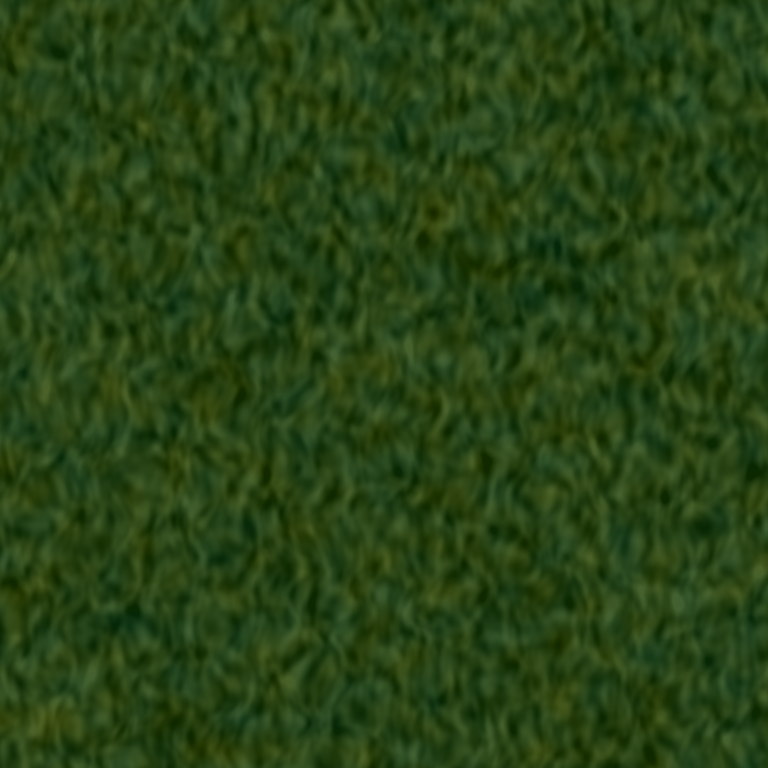
Give the GLSL for this texture, as a Shadertoy shader.

```glsl
// Dense short turf seen from above: soft, upright green flecks and dark gaps.
// Stretched gradient noise in two leaning layers gives the blades, and
// broad noise adds gentle drifts of brightness and hue.

vec2 randomDirection(vec2 cell) {
    vec3 h = fract(cell.xyx * vec3(0.1031, 0.1030, 0.0973));
    h += dot(h, h.yzx + 33.33);
    float angle = 6.28319 * fract((h.x + h.y) * h.z);
    return vec2(cos(angle), sin(angle));
}

float gradientNoise(vec2 p) {
    vec2 cell = floor(p), f = p - cell;
    vec2 blend = f * f * (3.0 - 2.0 * f);
    float sum = 0.0;
    for (int y = 0; y < 2; y++) {
        for (int x = 0; x < 2; x++) {
            vec2 corner = vec2(x, y);
            vec2 weight = mix(1.0 - blend, blend, corner);
            sum += weight.x * weight.y * dot(randomDirection(cell + corner), f - corner);
        }
    }
    return sum;
}

// Noise stretched along a direction tilted from the vertical
float bladeNoise(vec2 p, float tilt, vec2 frequency) {
    float c = cos(tilt), s = sin(tilt);
    return gradientNoise(mat2(c, s, -s, c) * p * frequency.x
                         * vec2(1.0, 1.0) * vec2(1.0, frequency.y / frequency.x) + 150.0);
}

void mainImage(out vec4 fragColor, in vec2 fragCoord) {
    vec2 uv = fragCoord / iResolution.y;

    // Wander the blades so that rows never line up
    vec2 wander = vec2(gradientNoise(uv * 17.0 + 40.0), gradientNoise(uv * 17.0 + 90.0));
    vec2 p = uv + 0.014 * wander;

    // Blades leaning both ways, fine fibres, broad patches
    float light = 3.0 * bladeNoise(p, 0.26, vec2(54.0, 31.0));
    light += 3.0 * bladeNoise(p + 3.7, -0.20, vec2(60.0, 35.0));
    light += 1.7 * bladeNoise(p + 7.3, 0.08, vec2(98.0, 60.0));
    light += 1.2 * gradientNoise(uv * 7.0 + 20.0);
    light = clamp(light, -2.6, 2.8);

    // Mid green, brightened or darkened along the turf's colour range
    vec3 color = vec3(0.155, 0.264, 0.083) + light * vec3(0.042, 0.041, 0.033);

    // Yellowish and bluish stains
    float warmth = gradientNoise(uv * 24.0 + 60.0) + 0.6 * gradientNoise(uv * 9.0 + 75.0);
    color += warmth * vec3(0.050, 0.004, -0.055);

    fragColor = vec4(clamp(color, 0.0, 1.0), 1.0);
}
```
